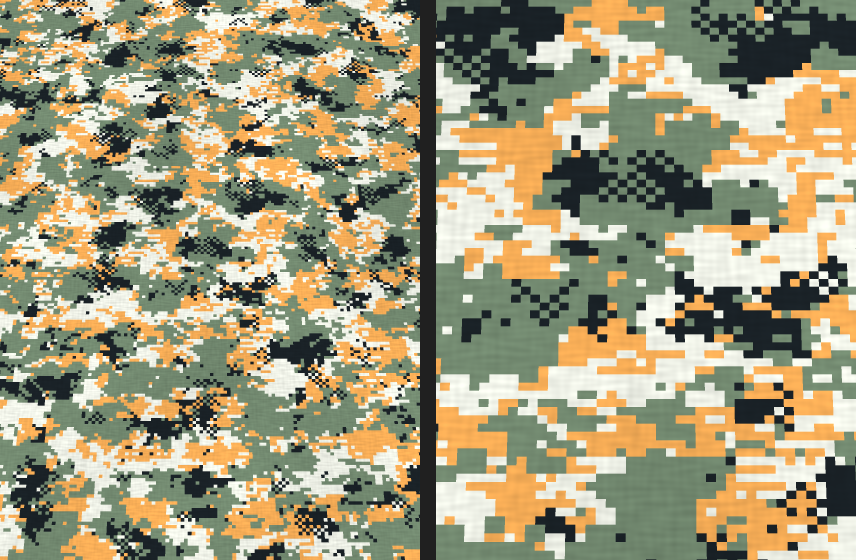
Left, the full canvas; right, a detail of the centre.
Write a Shadertoy shader that draws this texture.

```glsl
vec2 hash2(vec2 p) {
    vec3 q = fract(p.xyx * vec3(0.1031, 0.1030, 0.0973));
    q += dot(q, q.yzx + 33.33);
    return fract((q.xx + q.yz) * q.zy);
}

float cornerSlope(vec2 corner, vec2 offset) {
    float angle = 6.2832 * hash2(corner).x;
    return dot(vec2(cos(angle), sin(angle)), offset);
}

float gradientNoise(vec2 p) {
    vec2 i = floor(p), f = fract(p);
    vec2 u = f * f * (3.0 - 2.0 * f);
    vec2 e = vec2(1.0, 0.0);
    float low = mix(cornerSlope(i, f), cornerSlope(i + e, f - e), u.x);
    float high = mix(cornerSlope(i + e.yx, f - e.yx), cornerSlope(i + 1.0, f - 1.0), u.x);
    return mix(low, high, u.y);
}

// Broad blotches with ragged, nearly cell-sized borders
float blotches(vec2 cell, float seed) {
    vec2 p = cell * vec2(0.85, 1.1) + seed * vec2(37.3, 71.7);
    return gradientNoise(p / 13.0)
         + 0.65 * gradientNoise(p / 5.7 + 19.3)
         + 0.45 * gradientNoise(p / 2.3 + 47.1);
}

// Cloth receding towards the top, measured in print cells
vec2 clothPosition(vec2 p) {
    float nearness = 1.0 - 0.22 * p.y;
    return 112.0 * vec2(p.x - 0.5, 1.05 * p.y) / nearness + 300.0;
}

vec3 camouflage(vec2 cell) {
    const vec3 green = vec3(0.45, 0.54, 0.44);
    const vec3 white = vec3(0.94, 0.95, 0.91);
    const vec3 orange = vec3(0.97, 0.68, 0.34);
    const vec3 black = vec3(0.10, 0.13, 0.15);

    // Grain for single cells and for horizontal pairs
    vec2 grain = hash2(cell + 5.0) - 0.5;
    vec2 pair = vec2(floor(0.5 * (cell.x + mod(cell.y, 2.0))), cell.y);
    vec2 pairGrain = hash2(pair + 911.0) - 0.5;

    float pale = blotches(cell, 1.0) + 0.22 * pairGrain.x;
    float warm = blotches(cell, 4.0) + 0.30 * pairGrain.y;
    float dark = blotches(cell, 7.0) + 0.22 * grain.x - 0.4 * pale;

    // Patches of checkered dots and broken dashes
    float dotted = smoothstep(0.05, 0.2, gradientNoise(cell / 11.0 + 83.4));
    float checker = mod(cell.x + cell.y, 2.0);
    dark += dotted * (checker - 0.55) * 0.35;
    float dashed = smoothstep(0.05, 0.2, gradientNoise(cell / 12.0 + 151.7));
    float dash = mod(cell.y, 2.0) * step(-0.2, grain.y);
    warm -= dashed * (dash - 0.35) * 0.4;

    vec3 color = pale > 0.0 ? (warm > 0.01 ? orange : white) : green;
    return dark > 0.33 ? black : color;
}

void mainImage(out vec4 fragColor, in vec2 fragCoord) {
    // Average a small grid of samples to smooth the cell edges
    vec3 color = vec3(0.0);
    for (int y = -1; y <= 1; y++) {
        for (int x = -1; x <= 1; x++) {
            vec2 p = (fragCoord + vec2(x, y) * 0.36) / iResolution.x;
            color += camouflage(floor(clothPosition(p))) / 9.0;
        }
    }

    // Woven threads and gentle unevenness of the cloth
    vec2 cloth = clothPosition(fragCoord / iResolution.x);
    float threads = gradientNoise(cloth * vec2(0.35, 1.7))
                  + 0.6 * gradientNoise(cloth * vec2(1.6, 0.3) + 61.0);
    float folds = gradientNoise(cloth / 38.0 + 7.0);
    color *= 1.0 + 0.09 * threads + 0.08 * folds;
    fragColor = vec4(clamp(color, 0.0, 1.0), 1.0);
}
```
